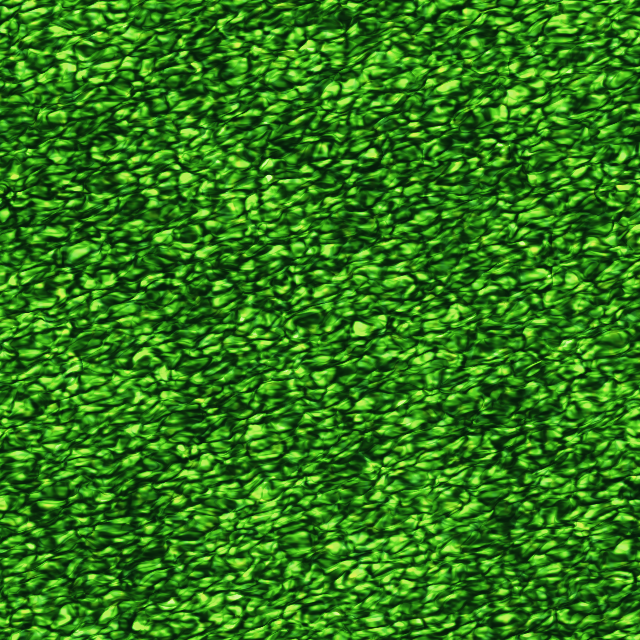
A WebGL 1 fragment shader for this texture:

```glsl
precision highp float;
// A dense carpet of small glossy green grains, tilted and lit from above.
// Two scales of warped, stretched Voronoi cells give the relief; fibres and
// loose curls are added, then the tone is equalised and sent through a ramp.

uniform vec2 u_resolution;

float hash(vec2 p) {
  return fract(sin(dot(p, vec2(127.1, 311.7))) * 43758.5453);
}

vec2 hash2(vec2 p) {
  return vec2(hash(p), hash(p + 37.3));
}

float noise(vec2 p) {
  vec2 i = floor(p), f = fract(p);
  f = f * f * (3.0 - 2.0 * f);
  return mix(mix(hash(i), hash(i + vec2(1.0, 0.0)), f.x),
             mix(hash(i + vec2(0.0, 1.0)), hash(i + 1.0), f.x), f.y);
}

mat2 rotation(float a) {
  return mat2(cos(a), sin(a), -sin(a), cos(a));
}

// Relief of one layer of grains: x = tone around zero, y = random grain id
vec2 grains(vec2 p) {
  vec2 cell = floor(p), nearestOffset = vec2(0.0), nearestCell = cell;
  float first = 9.0, second = 9.0;
  for (int y = -2; y <= 2; y++) {
    for (int x = -2; x <= 2; x++) {
      vec2 c = cell + vec2(float(x), float(y));
      vec2 offset = p - c - 0.1 - 0.8 * hash2(c);
      vec2 local = rotation(1.4 * (hash(c + 71.7) - 0.5)) * offset;
      float d = length(local * vec2(0.88, 1.14));
      if (d < first) {
        second = first;
        first = d;
        nearestOffset = offset;
        nearestCell = c;
      } else {
        second = min(second, d);
      }
    }
  }
  float id = hash(nearestCell + 19.1);
  float body = smoothstep(0.0, 0.65, second - first);
  float lit = 0.95 * nearestOffset.y - 0.2 * nearestOffset.x + 0.5 * (id - 0.5);
  return vec2(0.8 * (body - 0.5) + lit * smoothstep(0.0, 0.25, second - first), id);
}

// Sparse open loops with a bright strand and a dark rim
float curls(vec2 p) {
  vec2 c = floor(p);
  vec2 d = fract(p) - 0.5 - 0.25 * (hash2(c) - 0.5);
  float turn = 6.2832 * hash(c + 5.7);
  float r = length(d * vec2(0.9, 1.15));
  float radius = 0.17 + 0.12 * hash(c + 9.2);
  float strand = (r - radius) / 0.06;
  float rim = (r - radius - 0.11) / 0.05;
  float arc = smoothstep(-0.5, 0.4, dot(d / (r + 0.01), vec2(cos(turn), sin(turn))));
  return step(0.68, hash(c + 3.3)) * arc * (exp(-strand * strand) - exp(-rim * rim));
}

// Dark to pale greens, spaced by the share of area each one covers
vec3 greenRamp(float t) {
  vec3 c = mix(vec3(0.02, 0.11, 0.035), vec3(0.04, 0.17, 0.04), smoothstep(0.0, 0.06, t));
  c = mix(c, vec3(0.08, 0.33, 0.05), clamp((t - 0.06) / 0.165, 0.0, 1.0));
  c = mix(c, vec3(0.15, 0.49, 0.07), clamp((t - 0.225) / 0.22, 0.0, 1.0));
  c = mix(c, vec3(0.23, 0.66, 0.09), clamp((t - 0.445) / 0.235, 0.0, 1.0));
  c = mix(c, vec3(0.39, 0.87, 0.15), clamp((t - 0.68) / 0.195, 0.0, 1.0));
  return mix(c, vec3(0.72, 0.94, 0.34), clamp((t - 0.875) / 0.095, 0.0, 1.0));
}

void main() {
  vec2 uv = gl_FragCoord.xy / min(u_resolution.x, u_resolution.y);

  // Tilted, stretched grain space, bent so that the outlines curve
  vec2 tilted = rotation(-0.29) * uv;
  vec2 p = tilted * vec2(32.0, 54.0);
  p += 0.75 * (vec2(noise(p * 0.8), noise(p * 0.8 + 41.0)) - 0.5);
  p += 0.30 * (vec2(noise(p * 2.3 + 13.0), noise(p * 2.3 + 67.0)) - 0.5);

  // Relief: large grains, crumbs, fibres and slow patches
  vec2 large = grains(p);
  vec2 small = grains(rotation(0.25) * p * 1.8 + 23.0);
  float fibres = noise(rotation(0.35) * tilted * vec2(95.0, 210.0)) - 0.5;
  float patches = noise(uv * 9.0 + 7.0) - 0.5;
  float relief = large.x + 0.5 * small.x + 0.9 * fibres + 0.35 * patches;
  relief += 0.55 * curls(uv * 15.0 + 0.12 * noise(uv * 70.0));

  // Equalise the tone, then colour it
  float tone = 1.0 / (1.0 + exp(-1.7 * relief / 0.46));
  vec3 color = greenRamp(tone);

  // Yellow, rust and cool tints on a few grains, and rare pale glints
  float tint = noise(uv * 110.0 + 31.0);
  color.r += 0.16 * smoothstep(0.68, 0.95, tint) * tone;
  color.b += 0.12 * smoothstep(0.68, 0.95, 1.0 - tint) * tone;
  float glint = smoothstep(0.94, 0.98, small.y) * smoothstep(0.9, 0.98, tone);
  color = mix(color, vec3(0.88, 0.97, 0.72), 0.8 * glint);

  gl_FragColor = vec4(color, 1.0);
}
```
